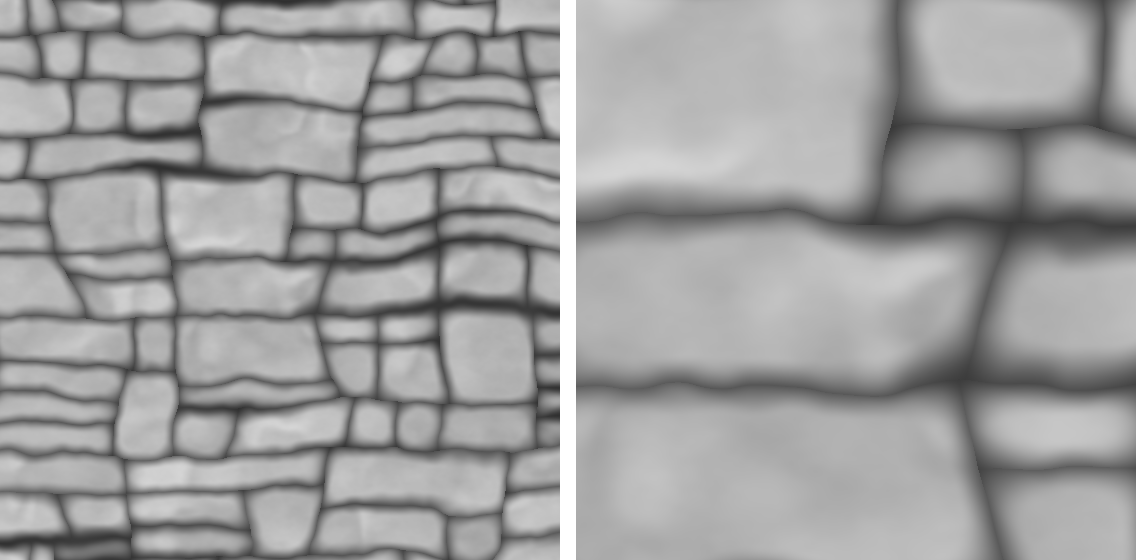
Left: the whole. Right: its middle third, enlarged.
Reproduce this texture map procedurally as a Shadertoy shader.

```glsl
// A dry stone wall in soft grey: staggered bands are split again and again by
// slanted cuts into stones of mixed size; the distance to the cuts shades the
// joints, and layered noise gives rough edges, worn faces and bright creases.

const vec2 WALL_SHIFT = vec2(0.37, 0.31);
const float BANDS = 4.0;
const float JOINT_SHADE = 0.20;
const float STONE_SHADE = 0.715;
const float CORNER = 0.026;
const int MAX_CUTS = 9;

float hash(vec2 p) {
    vec3 q = fract(vec3(p.xyx) * 0.1031);
    q += dot(q, q.yzx + 33.33);
    return fract((q.x + q.y) * q.z);
}

// Smooth value noise, 0 to 1
float noise(vec2 p) {
    vec2 i = floor(p), f = fract(p);
    f = f * f * f * (f * (f * 6.0 - 15.0) + 10.0);
    float low = mix(hash(i), hash(i + vec2(1, 0)), f.x);
    float high = mix(hash(i + vec2(0, 1)), hash(i + vec2(1, 1)), f.x);
    return mix(low, high, f.y);
}

float fbm(vec2 p) {
    float sum = 0.0, weight = 0.5;
    for (int i = 0; i < 3; i++) {
        sum += weight * noise(p);
        p = mat2(1.6, 1.2, -1.2, 1.6) * p + 17.3;
        weight *= 0.5;
    }
    return sum / 0.875;
}

// Minimum with a rounded corner
float smoothMin(float a, float b, float radius) {
    float h = max(radius - abs(a - b), 0.0) / radius;
    return min(a, b) - h * h * radius * 0.25;
}

vec2 noisePair(vec2 p) {
    return vec2(noise(p + 3.1), noise(p + 41.7)) - 0.5;
}

// Bends the straight cuts into rough, wandering edges
vec2 roughen(vec2 p) {
    return p + 0.034 * noisePair(p * 5.0) + 0.015 * noisePair(p * 16.0 + 9.2)
             + 0.004 * noisePair(p * 42.0 + 5.8);
}

// Returns the distance to the nearest joint and the number of the stone
vec2 stoneCell(vec2 p, float bedWidth, float sideWidth) {
    // Every band starts at its own place, so upright joints are staggered
    float band = floor(p.y * BANDS);
    p.x = fract(p.x + hash(vec2(band, 77.7)));
    vec2 low = vec2(0.0, band / BANDS), high = vec2(1.0, (band + 1.0) / BANDS);
    vec2 border = min(p - low, high - p) - vec2(sideWidth, bedWidth);
    float dist = smoothMin(border.x, border.y, CORNER);
    float id = mod(band, 16.0) + 16.0;
    for (int i = 0; i < MAX_CUTS; i++) {
        vec2 size = high - low;
        if (size.x * size.y < mix(0.009, 0.043, hash(vec2(id, 1.7)))) break;

        // Wide or low boxes get an upright cut, the others a level one
        float limit = mix(1.2, 2.0, hash(vec2(id, 5.3))) + 4.0 * size.y;
        bool upright = size.x > size.y * limit || size.y < 0.085;
        vec2 axis = upright ? vec2(1, 0) : vec2(0, 1);
        float slant = (hash(vec2(id, 9.1)) - 0.5) * (upright ? 0.55 : 0.10);
        float share = mix(0.24, 0.76, hash(vec2(id, 13.9)));

        vec2 middle = mix(low, high, mix(vec2(0.5), vec2(share), axis));
        vec2 offset = p - middle;
        float side = dot(offset, axis) + slant * dot(offset, axis.yx);
        float gap = abs(side) / sqrt(1.0 + slant * slant);
        dist = smoothMin(dist, gap - (upright ? sideWidth : bedWidth), CORNER);

        // Go on in the half that holds the point
        if (side > 0.0) low = mix(low, middle, axis);
        else high = mix(high, middle, axis);
        id = id * 2.0 + step(0.0, side);
    }
    return vec2(dist, id);
}

// Soft creases: a bright lower facet that breaks off along a wavy line
float crease(vec2 p, float id) {
    float wave = noise(p * 10.0 + id) + 0.3 * noise(p * 27.0 + id);
    float slope = (hash(vec2(id, 21.3)) - 0.5) * 6.0;
    float phase = fract(p.y * 7.0 + p.x * slope + wave * 1.4);
    return smoothstep(0.0, 0.35, phase) * (1.0 - smoothstep(0.35, 1.0, phase));
}

// Grey value of the stone face
float stoneFace(vec2 p, float id) {
    float tone = STONE_SHADE + (hash(vec2(id, 31.7)) - 0.5) * 0.06;
    float mottle = fbm(p * 9.0 + id * 0.37) - 0.5;
    float grain = fbm(p * vec2(34.0, 46.0)) - 0.5;
    float worn = smoothstep(0.35, 0.75, noise(p * 8.0 + id));
    return tone + 0.13 * mottle + 0.05 * grain
         + 0.09 * worn * (crease(p, id) - 0.3);
}

void mainImage(out vec4 fragColor, in vec2 fragCoord) {
    vec2 uv = fragCoord / iResolution.y;

    // Level joints open up here and there into deep shadow
    float hollow = smoothstep(0.5, 0.9, noise(uv * vec2(4.0, 9.0) + 7.7));
    float bedWidth = 0.003 + 0.011 * hollow;
    float sideWidth = 0.001 + 0.004 * noise(uv * 9.0 + 50.0);

    vec2 cell = stoneCell(fract(roughen(uv) + WALL_SHIFT), bedWidth, sideWidth);
    float face = stoneFace(uv, mod(cell.y, 97.0));
    float joint = JOINT_SHADE + 0.08 * (noise(uv * 14.0) - 0.4);
    float shade = mix(joint, face, smoothstep(-0.014, 0.016, cell.x));
    fragColor = vec4(vec3(shade), 1.0);
}
```
